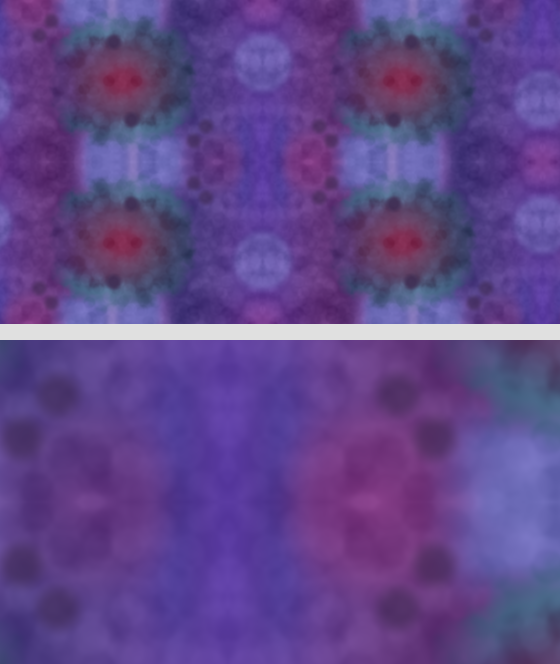
Top: the whole. Bottom: its middle third, enlarged.
Write a Shadertoy shader that draws this pattern.

```glsl
// Mirrored watercolour medallions, two across and two down, with violet columns
// between them. The canvas is folded into one cell; soft shapes are painted on it
// and on its half-turn, then stained with layers of cellular blots and a tint.

const vec2 CELL = vec2(1.73, 1.0);

vec3 hash3(vec2 p) {
    vec3 a = fract(vec3(p.xyx) * vec3(0.1031, 0.1030, 0.0973));
    a += dot(a, a.yxz + 33.33);
    return fract((a.xxy + a.yzz) * a.zyx);
}

// Soft light and dark blots, one at a random place in every square
float blots(vec2 p) {
    vec2 id = floor(p), f = fract(p);
    float sum = 0.0;
    for (int j = -1; j <= 1; j++)
        for (int i = -1; i <= 1; i++) {
            vec2 o = vec2(i, j);
            vec3 h = hash3(id + o + 20.0);
            float d = length(o + 0.15 + 0.7 * h.xy - f);
            float stain = 1.0 - smoothstep(0.25, 0.75, d);
            float edge = exp(-pow((d - 0.52) / 0.13, 2.0));
            sum += (2.0 * h.z - 1.0) * (stain + 0.45 * edge);
        }
    return sum;
}

// Blots that are unchanged by a half-turn of the cell
float stains(vec2 q, float scale) {
    return 0.7 * (blots(q * scale) + blots((CELL - q) * scale));
}

float disc(vec2 p, vec2 centre, float radius, float blur) {
    return 1.0 - smoothstep(radius - blur, radius + blur, length(p - centre));
}

float glow(float d, float width) {
    return exp(-d * d / (width * width));
}

void mainImage(out vec4 fragColor, in vec2 fragCoord) {
    vec2 uv = fragCoord / iResolution.xy;
    vec2 q = abs(fract(uv - vec2(0.469, 0.5) + 0.5) - 0.5) * 2.0 * CELL;

    // Broad, middle and fine stains, and a tint that drifts sideways
    float broad = stains(q, 4.6);
    float middle = stains(q + 3.0 * CELL * 0.0, 9.3);
    float fine = stains(q, 17.0);
    float tint = cos(6.2832 * (2.0 * uv.x - 1.12));

    vec3 col = vec3(0.32, 0.20, 0.465) + tint * vec3(0.05, -0.015, -0.02);

    // Columns, bands, lenses and rings, each with its half-turned twin
    for (int k = 0; k < 2; k++) {
        vec2 p = k == 0 ? q : CELL - q;
        col = mix(col, vec3(0.355, 0.24, 0.62), 0.85 * glow(p.x, 0.25));
        float low = 1.0 - smoothstep(0.15, 0.42, p.y);
        col = mix(col, vec3(0.25, 0.21, 0.57), 0.6 * low * glow(p.x - 0.11, 0.05));
        col = mix(col, vec3(0.42, 0.29, 0.73), 0.55 * low * glow(p.x, 0.055));
        col = mix(col, vec3(0.56, 0.25, 0.56), 0.6 * glow(length(p - vec2(0.0, 1.0)), 0.16));

        // Ringed disc on the horizontal axis
        float r = length(p - vec2(0.30, 0.0));
        vec3 rose = vec3(0.40, 0.20, 0.48) + tint * vec3(0.07, 0.0, 0.0);
        col = mix(col, rose, 0.7 * (1.0 - smoothstep(0.11, 0.24, r)));
        col += 0.02 * glow(r - 0.15, 0.022) + vec3(0.07, 0.03, 0.04) * glow(r, 0.08);

        // Pale lens on the column, with an arc beside it
        vec2 lens = vec2(0.0, 0.61);
        float lr = length(p - lens);
        col = mix(col, vec3(0.40, 0.36, 0.66), 0.75 * disc(p, lens, 0.175, 0.04));
        col += 0.02 * glow(lr - 0.16, 0.02) - 0.035 * glow(lr - 0.09, 0.03);
        col += 0.025 * glow(length(p - vec2(0.0, 0.34)) - 0.12, 0.02);

        // Light band between medallions
        vec2 e = abs(p - vec2(0.80, 0.0)) + 0.015 * middle;
        float band = (1.0 - smoothstep(0.29, 0.41, e.x)) * (1.0 - smoothstep(0.12, 0.25, e.y));
        vec3 sky = mix(vec3(0.42, 0.41, 0.71), vec3(0.46, 0.33, 0.64), smoothstep(0.24, 0.36, e.x));
        col = mix(col, sky, band);
        col = mix(col, vec3(0.57, 0.50, 0.76), 0.75 * band * glow(abs(p.x - 0.80), 0.04));
    }

    // Medallion: teal rim, dusky body, red heart
    vec2 m = q - 0.5 * CELL;
    float d = length(m / vec2(0.47, 0.41)) + 0.06 * broad + 0.06 * middle + 0.03 * fine;
    float body = 1.0 - smoothstep(0.82, 1.08, d);
    float upright = smoothstep(0.08, 0.30, abs(m.y));
    float diagonal = smoothstep(-0.05, 0.05, m.x * m.y);
    vec3 side = mix(vec3(0.22, 0.25, 0.40), vec3(0.33, 0.20, 0.45), smoothstep(-0.7, 0.5, tint));
    vec3 teal = mix(vec3(0.28, 0.34, 0.49), vec3(0.30, 0.43, 0.56), diagonal);
    vec3 dusk = vec3(0.32, 0.23, 0.38) + tint * vec3(0.04, -0.02, 0.01);
    vec3 paint = mix(dusk, mix(side, teal, upright), smoothstep(0.45, 0.85, d));
    paint = mix(paint, vec3(0.56, 0.19, 0.34), 0.9 * glow(d, 0.40));
    col = mix(col, paint, body);

    // Stains, then the small dark dots
    col += vec3(0.030, 0.035, 0.035) * broad + vec3(0.040, 0.035, 0.038) * middle;
    col += vec3(0.026, 0.024, 0.026) * fine;
    for (int k = 0; k < 2; k++) {
        vec2 p = k == 0 ? q : CELL - q;
        float dots = disc(p, vec2(0.81, 0.26), 0.042, 0.02);
        dots = max(dots, 0.7 * disc(p, vec2(0.425, 0.13), 0.042, 0.022));
        dots = max(dots, 0.7 * disc(p, vec2(0.35, 0.22), 0.042, 0.022));
        col = mix(col, vec3(0.23, 0.15, 0.30), 0.75 * dots);
    }
    fragColor = vec4(clamp(col, 0.0, 1.0), 1.0);
}
```
